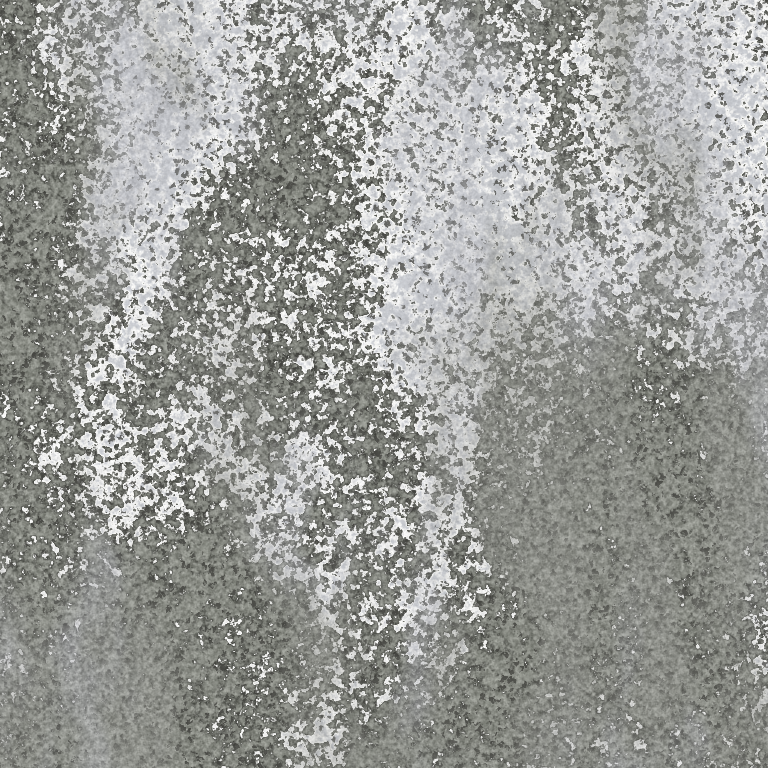
This texture is drawn by a Shadertoy shader. Its source:

```glsl
// Weathered concrete with flaking pale paint: fine grain is thresholded by
// tall, drifting stains, so paint survives in some streaks and wears off in others.
// Cellular pits and a dusty film then break up the contrast.
#define GRAIN_SCALE 125.0
#define PIT_SCALE 105.0
#define PIT_SHARE 0.38
#define STAIN_SCALE vec2(5.5, 2.6)
#define FILM_SCALE vec2(7.0, 2.0)
#define STAIN_WEIGHT 1.05
#define PAINT_BIAS -0.025
#define EDGE_SOFTNESS 0.065
#define FILM_STRENGTH 0.58

const vec3 PAINT_WHITE = vec3(0.96, 0.96, 0.955);
const vec3 PAINT_GREY = vec3(0.78, 0.79, 0.81);
const vec3 STONE = vec3(0.54, 0.55, 0.52);
const vec3 STONE_DARK = vec3(0.31, 0.315, 0.295);
const vec3 PIT_DARK = vec3(0.24, 0.24, 0.225);
const vec3 FILM_WARM = vec3(0.57, 0.575, 0.555);
const vec3 FILM_COOL = vec3(0.72, 0.725, 0.745);
const mat2 TURN = mat2(0.8, 0.6, -0.6, 0.8);

float hash(vec2 cell) {
    vec3 q = fract(cell.xyx * vec3(0.1031, 0.1030, 0.0973));
    q += dot(q, q.yzx + 33.33);
    return fract((q.x + q.y) * q.z);
}

float valueNoise(vec2 p) {
    vec2 cell = floor(p), f = fract(p);
    f = f * f * (3.0 - 2.0 * f);
    float low = mix(hash(cell), hash(cell + vec2(1, 0)), f.x);
    float high = mix(hash(cell + vec2(0, 1)), hash(cell + vec2(1, 1)), f.x);
    return mix(low, high, f.y);
}

// Layered noise centred on zero; each octave is turned to hide the lattice.
float layers(vec2 p, int octaves, float falloff) {
    float sum = 0.0, weight = 0.55;
    for (int i = 0; i < octaves; i++) {
        sum += weight * (valueNoise(p) - 0.5);
        p = TURN * p * 2.03 + 17.3;
        weight *= falloff;
    }
    return sum;
}

// Cellular noise: coverage of sparse round pits with random radii.
float pits(vec2 p) {
    vec2 home = floor(p);
    float cover = 0.0;
    for (int y = -1; y <= 1; y++)
    for (int x = -1; x <= 1; x++) {
        vec2 cell = home + vec2(x, y);
        vec2 centre = cell + vec2(hash(cell + 3.7), hash(cell + 41.2));
        float radius = mix(0.14, 0.42, hash(cell + 75.9));
        float present = step(hash(cell + 12.4), PIT_SHARE);
        float disc = 1.0 - smoothstep(radius - 0.12, radius + 0.12, distance(p, centre));
        cover = max(cover, present * disc);
    }
    return cover;
}

void mainImage(out vec4 fragColor, in vec2 fragCoord) {
    vec2 p = fragCoord / iResolution.y;

    // Broad vertical streaks
    vec2 drift = 0.16 * vec2(layers(p * 6.0 + 4.0, 3, 0.5), layers(p * 6.0 + 31.0, 3, 0.5));
    float stain = layers((p + drift) * STAIN_SCALE + 8.0, 5, 0.62);
    float film = smoothstep(-0.12, 0.22, layers((p + drift) * FILM_SCALE + 51.0, 4, 0.58));
    float tint = smoothstep(-0.15, 0.2, layers(p * vec2(9.0, 3.0) + 90.0, 4, 0.6) + 0.5 * stain);

    // Fine flakes
    float grain = layers(TURN * p * GRAIN_SCALE + 5.0, 3, 0.65);
    float grit = layers(p * 260.0 + 60.0, 2, 0.7);
    float height = grain + STAIN_WEIGHT * stain + PAINT_BIAS;
    float paint = smoothstep(-EDGE_SOFTNESS, EDGE_SOFTNESS, height);

    // Stone darkens in the shadow beside each flake
    float rim = smoothstep(-0.34, -0.06, height);
    vec3 stone = mix(STONE, STONE_DARK, rim * 0.7) + 0.32 * grit;
    vec3 coat = mix(PAINT_WHITE, PAINT_GREY, smoothstep(0.08, 0.4, height)) + 0.12 * grit;
    vec3 color = mix(stone, coat, paint);

    // Pits with ragged outlines
    vec2 ragged = vec2(grain, grit) * 1.3;
    color = mix(color, PIT_DARK, 0.75 * pits(p * PIT_SCALE + ragged));

    // Dusty film flattens whole streaks
    vec3 dust = mix(FILM_WARM, FILM_COOL, tint) + 0.3 * grit;
    color = mix(color, dust, FILM_STRENGTH * film);

    fragColor = vec4(clamp(color, 0.0, 1.0), 1.0);
}
```
